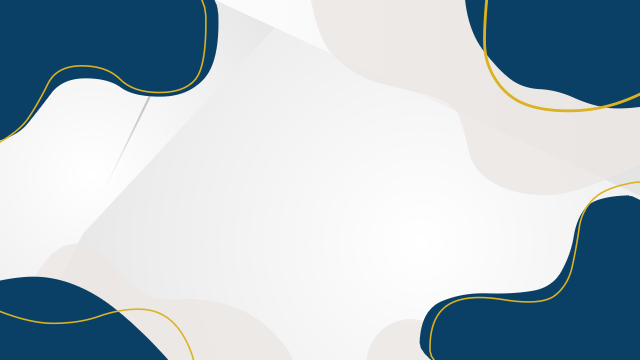
Write a WebGL 1 fragment shader that draws this background.

```glsl
precision highp float;
// Pale layered paper backdrop with wavy navy corners, beige blobs and gold contour lines.
uniform vec2 u_resolution;

const vec2 CANVAS = vec2(7.68, 4.32);
const vec3 NAVY = vec3(0.045, 0.25, 0.40);
const vec3 GOLD = vec3(0.86, 0.70, 0.13);
const vec3 BEIGE = vec3(0.925, 0.905, 0.893);
const float REACH = 0.2; // distances are exact only this close to a curve

float cross2(vec2 a, vec2 b) { return a.x * b.y - a.y * b.x; }

// Signed distance to the line from a to b
float side(vec2 p, vec2 a, vec2 b) { return cross2(normalize(b - a), p - a); }

float segmentDistance(vec2 p, vec2 a, vec2 b) {
  vec2 e = b - a;
  return length(p - a - e * clamp(dot(p - a, e) / max(dot(e, e), 1e-8), 0.0, 1.0));
}

float fill(float d, float aa) { return clamp(0.5 - d / aa, 0.0, 1.0); }
float stroke(float d, float width, float aa) { return fill(abs(d) - 0.5 * width, aa); }

// One quadratic spline piece; state holds (distance, inside/outside sign)
void arc(inout vec2 state, vec2 p, vec2 before, vec2 k, vec2 after) {
  vec2 a = 0.5 * (before + k), c = 0.5 * (k + after);

  // Parity of the chord, corrected between chord and parabola
  if ((a.y > p.y) != (c.y > p.y)) {
    if (p.x < a.x + (p.y - a.y) * (c.x - a.x) / (c.y - a.y)) state.y = -state.y;
  }
  float u = cross2(k - p, c - p), v = cross2(c - p, a - p), w = cross2(a - p, k - p);
  if (u * v > 0.0 && u * w > 0.0 && v * v < 4.0 * u * w) state.y = -state.y;

  // Distance, only where the piece is near
  vec2 low = min(a, min(k, c)) - REACH, high = max(a, max(k, c)) + REACH;
  if (all(greaterThan(p, low)) && all(lessThan(p, high))) {
    vec2 last = a;
    for (int i = 1; i <= 12; i++) {
      float t = float(i) / 12.0;
      vec2 next = mix(mix(a, k, t), mix(k, c, t), t);
      state.x = min(state.x, segmentDistance(p, last, next));
      last = next;
    }
  }
}

// Signed distance to a closed smooth loop steered by ten control points
float blob(vec2 p, vec2 a, vec2 b, vec2 c, vec2 d, vec2 e,
           vec2 f, vec2 g, vec2 h, vec2 i, vec2 j) {
  vec2 s = vec2(REACH, 1.0);
  arc(s, p, j, a, b); arc(s, p, a, b, c); arc(s, p, b, c, d);
  arc(s, p, c, d, e); arc(s, p, d, e, f); arc(s, p, e, f, g);
  arc(s, p, f, g, h); arc(s, p, g, h, i); arc(s, p, h, i, j);
  arc(s, p, i, j, a);
  return s.x * s.y;
}

// Folded paper: outer sheet, upper strip and large radial panel
vec3 paper(vec2 p, float aa) {
  float top = side(p, vec2(2.58, 0.0), vec2(7.68, 2.35));
  float diagonal = side(p, vec2(1.0, 2.8), vec2(3.25, 0.38));
  float fold = side(p, vec2(0.73, 3.35), vec2(1.8, 1.15));
  float sheet = 1.0 - 0.033 * distance(p, vec2(1.1, 2.1));
  float strip = mix(0.985, 0.895, smoothstep(3.0, 7.5, p.x));
  float panel = 1.0 - 0.022 * distance(p, vec2(5.05, 2.9));
  float fade = 1.0 - smoothstep(1.1, 2.5, p.y);
  float shade = mix(sheet, panel, fill(-min(diagonal, fold), aa));
  shade -= 0.2 * fade * stroke(fold, 0.008 + 0.018 * fade, aa);
  shade = mix(shade, strip, fill(top, aa));
  float crease = segmentDistance(p, vec2(5.25, 0.33), vec2(5.8, 0.48));
  shade -= 0.04 * stroke(crease, 0.01, aa);
  return vec3(shade);
}

float beigeShapes(vec2 p) {
  float upper = blob(p, vec2(3.5, -2.5), vec2(3.7, 0.35), vec2(4.25, 0.92), vec2(4.8, 1.06),
    vec2(5.45, 1.22), vec2(5.58, 1.6), vec2(5.68, 2.06), vec2(6.2, 2.35), vec2(7.0, 2.33), vec2(9.0, 1.3));
  float lower = blob(p, vec2(0.2, 3.8), vec2(0.58, 2.98), vec2(1.12, 2.88), vec2(1.58, 3.42),
    vec2(1.85, 3.61), vec2(2.5, 3.57), vec2(3.15, 3.81), vec2(3.7, 4.5), vec2(3.0, 6.0), vec2(0.0, 6.0));
  return min(min(upper, lower), distance(p, vec2(4.93, 4.36)) - 0.53);
}

float navyCorners(vec2 p) {
  float topLeft = blob(p, vec2(2.6, -0.4), vec2(2.64, 0.74), vec2(2.25, 1.16), vec2(1.6, 1.16),
    vec2(1.3, 0.94), vec2(0.75, 0.94), vec2(0.48, 1.3), vec2(0.18, 1.67), vec2(-0.6, 1.8), vec2(-1.0, -2.0));
  float topRight = blob(p, vec2(5.54, -0.4), vec2(5.62, 0.38), vec2(6.0, 0.86), vec2(6.28, 1.06),
    vec2(6.68, 1.08), vec2(7.08, 1.26), vec2(7.45, 1.32), vec2(8.1, 1.22), vec2(9.0, -1.0), vec2(6.0, -2.0));
  float bottomLeft = blob(p, vec2(-0.6, 3.52), vec2(0.15, 3.32), vec2(0.65, 3.32), vec2(1.15, 3.52),
    vec2(1.6, 3.88), vec2(2.05, 4.34), vec2(2.4, 4.8), vec2(1.0, 6.0), vec2(-1.0, 6.0), vec2(-1.5, 4.5));
  float bottomRight = blob(p, vec2(7.9, 2.33), vec2(7.14, 2.36), vec2(6.92, 2.62), vec2(6.85, 3.05),
    vec2(6.63, 3.45), vec2(6.15, 3.53), vec2(5.55, 3.51), vec2(5.05, 3.72), vec2(5.02, 4.5), vec2(10.0, 6.0));
  return min(min(topLeft, topRight), min(bottomLeft, bottomRight));
}

float goldLines(vec2 p, float aa) {
  float topLeft = blob(p, vec2(2.46, -0.4), vec2(2.48, 0.78), vec2(2.22, 1.11), vec2(1.6, 1.11),
    vec2(1.28, 0.79), vec2(0.68, 0.79), vec2(0.47, 1.22), vec2(0.22, 1.6), vec2(-0.5, 1.96), vec2(-1.0, -2.0));
  float topRight = blob(p, vec2(5.88, -0.4), vec2(5.81, 0.3), vec2(5.82, 0.76), vec2(6.08, 1.16),
    vec2(6.5, 1.33), vec2(7.15, 1.33), vec2(7.75, 1.12), vec2(8.6, 0.6), vec2(8.5, -2.0), vec2(6.0, -2.0));
  float bottomLeft = blob(p, vec2(-0.6, 3.48), vec2(0.32, 3.88), vec2(0.95, 3.88), vec2(1.43, 3.71),
    vec2(1.9, 3.71), vec2(2.22, 4.0), vec2(2.4, 4.55), vec2(2.0, 6.0), vec2(-1.0, 6.0), vec2(-1.5, 4.5));
  float bottomRight = blob(p, vec2(8.0, 2.13), vec2(7.28, 2.24), vec2(6.98, 2.52), vec2(6.92, 2.95),
    vec2(6.82, 3.42), vec2(6.5, 3.67), vec2(5.57, 3.52), vec2(5.15, 3.82), vec2(5.17, 4.6), vec2(10.0, 6.0));
  float thin = min(abs(topLeft), min(abs(bottomLeft), abs(bottomRight)));
  return max(stroke(thin, 0.019, aa), stroke(topRight, 0.034, aa));
}

void main() {
  // Canvas units, y running downward from the top edge
  vec2 uv = gl_FragCoord.xy / u_resolution;
  vec2 p = vec2(uv.x, 1.0 - uv.y) * CANVAS;
  float aa = CANVAS.y / u_resolution.y;

  vec3 color = paper(p, aa);
  color = mix(color, BEIGE, 0.8 * fill(beigeShapes(p), aa));
  color = mix(color, NAVY, fill(navyCorners(p), aa));
  color = mix(color, GOLD, goldLines(p, aa));
  gl_FragColor = vec4(color, 1.0);
}
```
